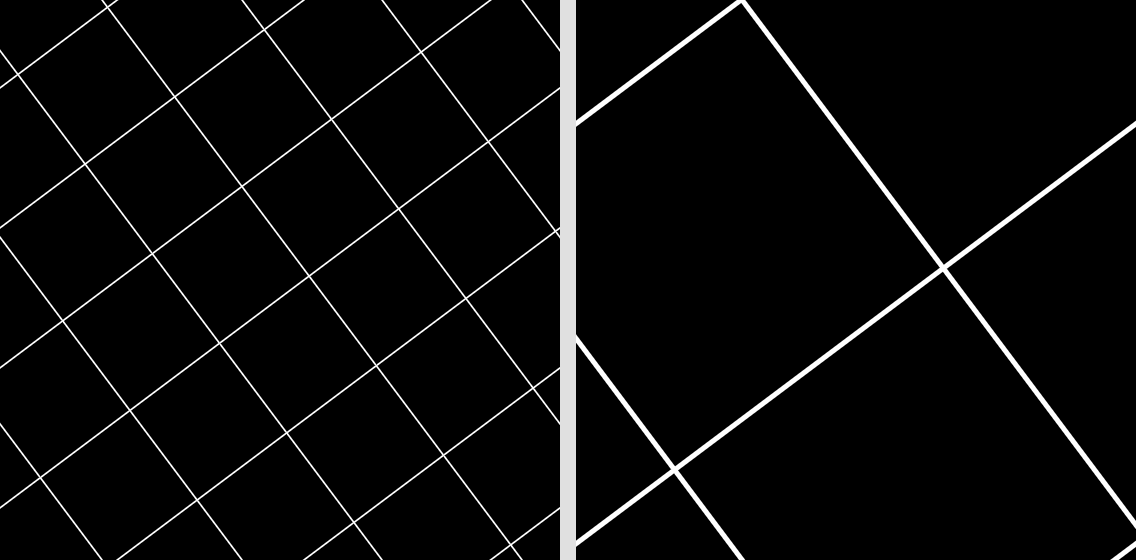
Left, the full canvas; right, a detail of the centre.
A WebGL 1 fragment shader for this pattern:

```glsl
precision highp float;
// Thin white square grid on black, tilted along a 3-4-5 triangle so it tiles the canvas.

uniform vec2 u_resolution;

const vec2 STEEP_REPEATS = vec2(4.0, 3.0);    // steep lines crossed along x and y
const vec2 SHALLOW_REPEATS = vec2(3.0, -4.0); // shallow lines crossed along x and y
const float STEEP_PHASE = 0.729;
const float SHALLOW_PHASE = 0.628;
const float LINE_WIDTH = 0.003;               // fraction of the canvas
const vec3 BACKGROUND = vec3(0.0);
const vec3 LINE_COLOR = vec3(1.0);

// Distance to the nearest of a family of evenly spaced parallel lines.
float lineDistance(vec2 p, vec2 repeats, float phase) {
  float cell = fract(dot(p, repeats) - phase + 0.5) - 0.5;
  return abs(cell) / length(repeats);
}

void main() {
  float pixel = 1.0 / min(u_resolution.x, u_resolution.y);
  vec2 p = gl_FragCoord.xy * pixel;

  // Both families cross at right angles
  float steep = lineDistance(p, STEEP_REPEATS, STEEP_PHASE);
  float shallow = lineDistance(p, SHALLOW_REPEATS, SHALLOW_PHASE);
  float edge = min(steep, shallow) - 0.5 * LINE_WIDTH;

  // One-pixel edge coverage
  float coverage = clamp(0.5 - edge / pixel, 0.0, 1.0);
  gl_FragColor = vec4(mix(BACKGROUND, LINE_COLOR, coverage), 1.0);
}
```
